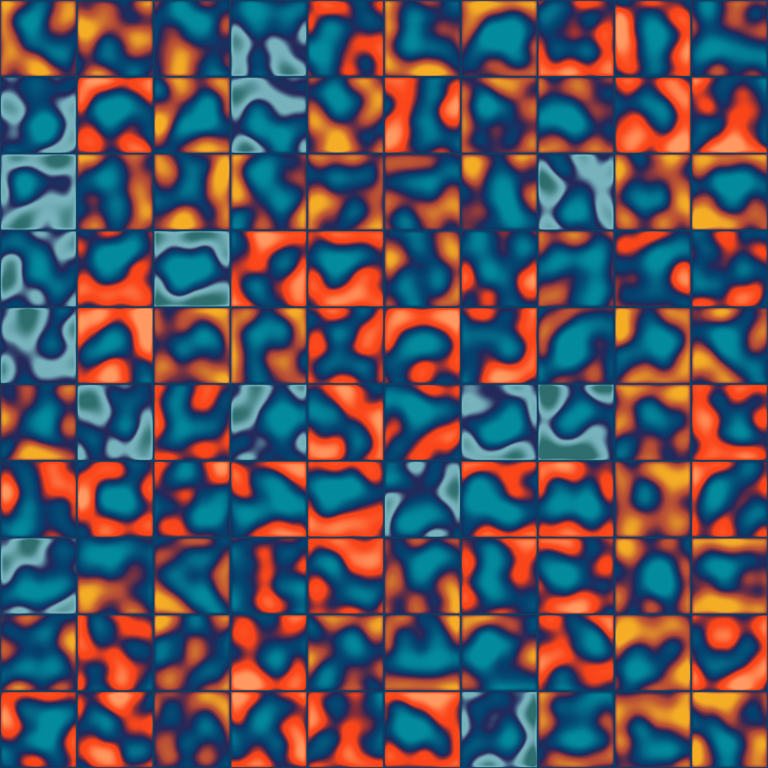
This pattern is drawn by a three.js fragment shader. Its source:

```glsl
varying vec2 vUv;

float hash(vec2 p) {
  vec3 q = fract(vec3(p.xyx) * 0.1031);
  q += dot(q, q.yzx + 33.33);
  return fract((q.x + q.y) * q.z);
}

vec2 gradientAt(vec2 corner) {
  float angle = 6.2832 * hash(corner);
  return vec2(cos(angle), sin(angle));
}

float gradientNoise(vec2 p) {
  vec2 i = floor(p), f = fract(p);
  vec2 u = f * f * f * (f * (f * 6.0 - 15.0) + 10.0);
  vec2 e = vec2(1.0, 0.0);
  float low = mix(dot(gradientAt(i), f), dot(gradientAt(i + e), f - e), u.x);
  float high = mix(dot(gradientAt(i + e.yx), f - e.yx),
                   dot(gradientAt(i + 1.0), f - 1.0), u.x);
  return mix(low, high, u.y);
}

// Signed height: negative is water, positive is glow
float tileHeight(vec2 f, vec2 id) {
  vec2 offset = 60.0 * vec2(hash(id + 3.7), hash(id + 41.3));
  vec2 c = abs(f - 0.5) * 2.0;
  float rim = smoothstep(0.15, 0.95, pow(dot(c * c * c, c), 0.25));
  float level = 0.3 * (hash(id + 71.9) - 0.5);
  float height = 1.65 * gradientNoise(f * 2.15 + offset) + 0.6 * rim - 0.36 + level;
  // Ease off just inside the seams
  vec2 ease = smoothstep(-0.04, 0.06, 0.5 - abs(f - 0.5));
  return height * ease.x * ease.y;
}

vec3 water(float depth) {
  vec3 col = mix(vec3(0.14, 0.16, 0.35), vec3(0.02, 0.24, 0.42),
                 smoothstep(0.0, 0.14, depth));
  return mix(col, vec3(0.01, 0.54, 0.61), smoothstep(0.06, 0.8, depth));
}

vec3 ember(float h) {
  vec3 col = mix(vec3(0.14, 0.16, 0.35), vec3(0.42, 0.16, 0.25), smoothstep(0.0, 0.13, h));
  col = mix(col, vec3(0.98, 0.27, 0.10), smoothstep(0.08, 0.34, h));
  return mix(col, vec3(1.0, 0.60, 0.38), smoothstep(0.38, 1.0, h));
}

vec3 amber(float h) {
  vec3 col = mix(vec3(0.14, 0.16, 0.35), vec3(0.38, 0.17, 0.27), smoothstep(0.0, 0.15, h));
  col = mix(col, vec3(0.70, 0.28, 0.21), smoothstep(0.1, 0.34, h));
  return mix(col, vec3(0.96, 0.68, 0.15), smoothstep(0.25, 0.88, h));
}

vec3 frost(float h) {
  vec3 col = mix(vec3(0.14, 0.16, 0.35), vec3(0.47, 0.70, 0.74), smoothstep(0.0, 0.28, h));
  return mix(col, vec3(0.18, 0.43, 0.43), smoothstep(0.34, 0.9, h));
}

void main() {
  vec2 p = vUv * 10.0;
  vec2 id = min(floor(p), 9.0);
  vec2 f = p - id;
  float h = tileHeight(f, id);

  // Each tile picks one of three glow palettes
  float pick = hash(id + 17.9);
  vec3 glow = pick < 0.16 ? frost(h) : pick < 0.57 ? ember(h) : amber(h);
  vec3 col = h < 0.0 ? water(-h) : glow;

  // Thin soft seam between tiles
  vec2 edge = 0.5 - abs(f - 0.5);
  float seam = smoothstep(0.0, 0.022, min(edge.x, edge.y));
  gl_FragColor = vec4(mix(vec3(0.04, 0.25, 0.38), col, seam), 1.0);
}
```
